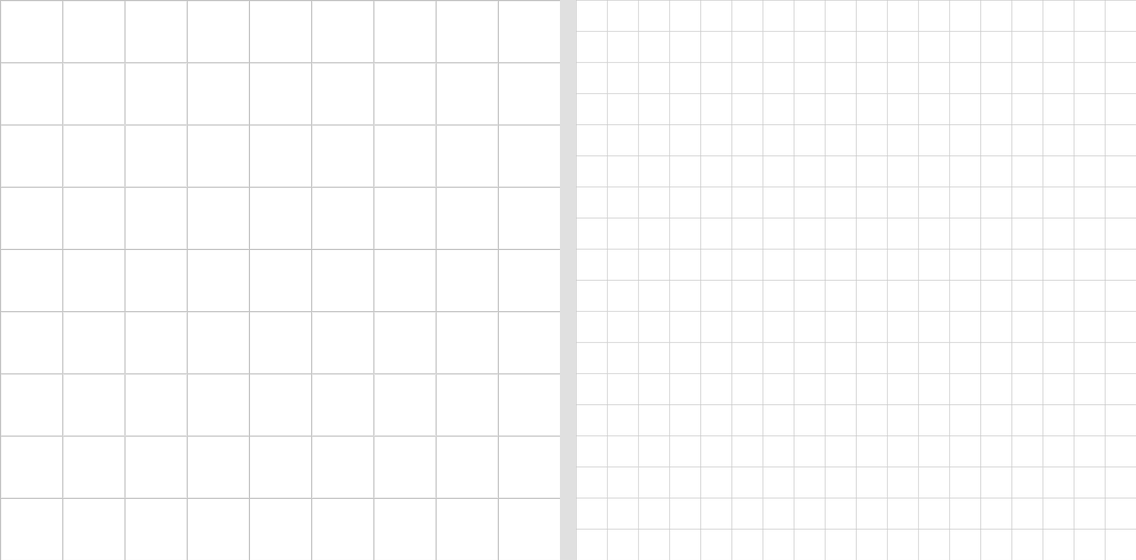
Left: one tile. Right: repeated 2 by 2.
A WebGL 2 fragment shader for this pattern:

```glsl
#version 300 es
precision highp float;

uniform vec2 u_resolution;
out vec4 fragColor;

const float CELLS = 9.0;
const float LINE_WIDTH = 0.0021;

// Distance to the nearest grid line on each axis, wrapping at the canvas edges.
vec2 gridDistance(vec2 p) {
    return abs(fract(p * CELLS + 0.5) - 0.5) / CELLS;
}

// Share of a pixel covered by a line on each axis.
vec2 lineCoverage(vec2 dist, vec2 pixel) {
    vec2 coverage = (0.5 * LINE_WIDTH - dist) / pixel + 0.5;
    return clamp(coverage, vec2(0.0), min(vec2(1.0), LINE_WIDTH / pixel));
}

void main() {
    vec2 uv = gl_FragCoord.xy / u_resolution;
    vec2 pixel = 1.0 / u_resolution;

    // Lines sit just inside the left and top edge of each cell.
    vec2 lineOffset = vec2(0.001, -0.001);
    vec2 coverage = lineCoverage(gridDistance(uv - lineOffset), pixel);

    // Thin grey rules on white paper.
    vec3 paper = vec3(1.0);
    vec3 ruleGrey = vec3(0.76);
    vec3 color = mix(paper, ruleGrey, max(coverage.x, coverage.y));

    fragColor = vec4(color, 1.0);
}
```
